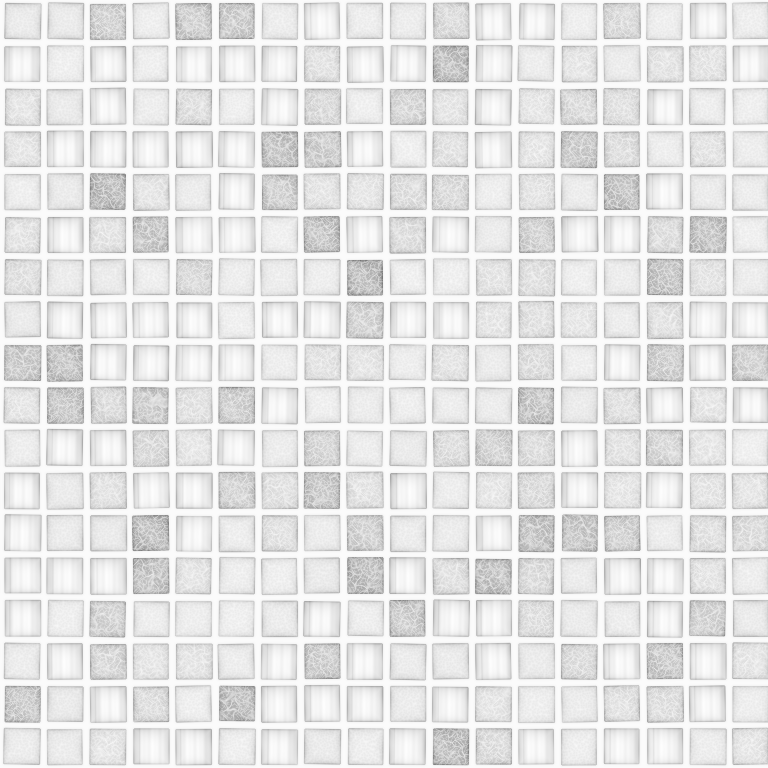
A WebGL 2 fragment shader for this pattern:

```glsl
#version 300 es
precision highp float;

#define GRID vec2(17.93, 18.0)
#define ORIGIN vec2(0.025, 0.0)
#define TILE_HALF 0.432
#define CORNER 0.035
#define JITTER 0.028
#define RIM_WIDTH 0.026
#define RIM_DARK 0.12
#define HALO_WIDTH 0.075
#define HALO_DARK 0.125
#define GLOSSY_SHARE 0.30
#define CRACKED_SHARE 0.36
#define GROUT 0.985

uniform vec2 u_resolution;
out vec4 fragColor;

float hash(vec2 p) {
    vec3 q = fract(p.xyx * vec3(0.1031, 0.1030, 0.0973));
    q += dot(q, q.yzx + 33.33);
    return fract((q.x + q.y) * q.z);
}

vec2 hash2(vec2 p) {
    return vec2(hash(p + 17.3), hash(p + 61.7));
}

// Distances to the nearest and second nearest feature points
vec2 cellular(vec2 p) {
    vec2 cell = floor(p), f = fract(p);
    vec2 nearest = vec2(8.0);
    for (int y = -1; y <= 1; y++) {
        for (int x = -1; x <= 1; x++) {
            vec2 o = vec2(x, y);
            float d = length(o + hash2(cell + o) - f);
            nearest = d < nearest.x ? vec2(d, nearest.x)
                                    : vec2(nearest.x, min(nearest.y, d));
        }
    }
    return nearest;
}

float roundedBox(vec2 p, vec2 halfSize, float radius) {
    vec2 q = abs(p) - halfSize + radius;
    return length(max(q, 0.0)) + min(max(q.x, q.y), 0.0) - radius;
}

// Matte glass with fine grain
float plainTile(vec2 p, vec2 id) {
    float grain = cellular(p * 17.0 + id * 31.0).x;
    return 0.937 + 0.05 * (grain - 0.45) + 0.02 * (hash(id + 5.0) - 0.5);
}

// Clear glass: bright middle, grey sides, vertical streaks
float glossyTile(vec2 p, vec2 id) {
    float phase = 6.283 * hash(id + 9.0);
    float side = smoothstep(0.12, 0.40, abs(p.x + 0.12 * (hash(id + 2.0) - 0.5)));
    float streaks = sin(p.x * 23.0 + phase) + 0.6 * sin(p.x * 51.0 + 2.3 * phase);
    float seamX = -0.31 + 0.05 * hash(id + 4.0);
    float seam = exp(-pow((p.x - seamX) / 0.018, 2.0));
    float topShade = smoothstep(0.0, 0.42, p.y);
    return 0.975 - 0.055 * side + 0.014 * streaks - 0.05 * seam - 0.035 * topShade;
}

// Crackled glass: pale veins over a mottled grey of varying depth
float crackedTile(vec2 p, vec2 id) {
    float age = hash(id + 12.0);
    float depth = mix(0.03, 0.21, age * age);
    vec2 q = p + 0.035 * sin(p.yx * 19.0 + 6.283 * hash2(id));
    vec2 coarse = cellular(q * mix(4.0, 6.5, hash(id + 3.0)) + id * 13.0);
    vec2 fine = cellular(q * 12.0 + id * 29.0);
    float veins = 1.0 - smoothstep(0.04, 0.22, coarse.y - coarse.x);
    float hairs = 1.0 - smoothstep(0.03, 0.25, fine.y - fine.x);
    float patch_ = 0.5 + 0.5 * sin(p.x * 6.0 + p.y * 5.0 + 6.283 * hash(id + 7.0));
    float mottle = (fine.x - 0.4) * (0.05 + 0.25 * depth);
    float pale = max(veins * (0.5 + 0.5 * patch_), 0.45 * hairs);
    return 0.93 - depth * (0.8 + 0.3 * patch_) + mottle + pale * (0.025 + 0.6 * depth);
}

void main() {
    vec2 grid = gl_FragCoord.xy / u_resolution * GRID - ORIGIN;
    vec2 id = floor(grid) + 40.0;
    float pixel = GRID.y / min(u_resolution.x, u_resolution.y);

    // Hand-laid placement: small shift, turn and size change
    vec2 p = fract(grid) - 0.5 - JITTER * (hash2(id) - 0.5);
    float turn = 0.04 * (hash(id + 21.0) - 0.5);
    p += turn * vec2(-p.y, p.x);
    vec2 halfSize = TILE_HALF - 0.018 * hash2(id + 33.0);
    float d = roundedBox(p, halfSize, CORNER);

    // Tile finish
    float kind = hash(id + 50.0);
    float shade;
    if (kind < GLOSSY_SHARE) shade = glossyTile(p, id);
    else if (kind < GLOSSY_SHARE + CRACKED_SHARE) shade = crackedTile(p, id);
    else shade = plainTile(p, id);

    // Dark rim with a soft inner halo, uneven around the tile
    float inside = max(-d, 0.0);
    float uneven = 0.85 + 0.2 * sin(p.x * 5.0 + p.y * 7.0 + 6.283 * hash(id + 71.0));
    float rim = RIM_DARK * exp(-pow(inside / RIM_WIDTH, 2.0));
    float halo = HALO_DARK * exp(-inside / HALO_WIDTH);
    shade -= (rim + halo) * uneven * (0.85 + 0.3 * hash(id + 81.0));

    // Grout with a faint contact shadow
    float grout = GROUT - 0.05 * exp(-max(d, 0.0) / 0.02);
    float softness = max(0.6 * pixel, 0.012);
    float value = mix(shade, grout, smoothstep(-softness, softness, d));
    fragColor = vec4(vec3(clamp(value, 0.0, 1.0)), 1.0);
}
```
